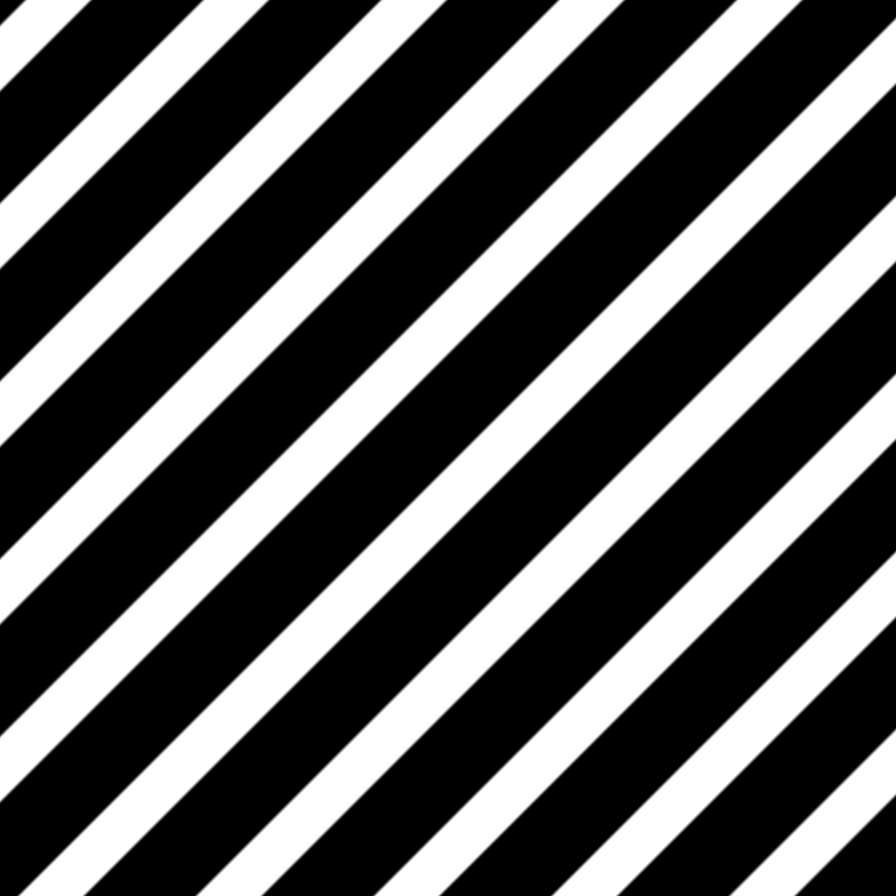
A WebGL 1 fragment shader for this pattern:

```glsl
precision highp float;
// Diagonal white stripes on black, rising to the right at 45 degrees.
// The sum of the distances from the left and top edges is folded into
// evenly spaced bands, each drawn with softly blurred borders.

uniform vec2 u_resolution;

// Distance along the axis to the centre line of the nearest stripe.
float stripeDistance(float position, float period) {
    return abs(fract(position / period + 0.5) - 0.5) * period;
}

void main() {
    vec2 uv = gl_FragCoord.xy / u_resolution;

    // Constant along each stripe, zero at the top left corner.
    float across = uv.x + 1.0 - uv.y;
    float dist = stripeDistance(across - 0.0651, 0.1984);

    // Soft border, never narrower than a pixel.
    float softness = max(0.0035, 1.0 / min(u_resolution.x, u_resolution.y));
    float halfWidth = 0.0365;
    float stripe = 1.0 - smoothstep(halfWidth - softness, halfWidth + softness, dist);

    gl_FragColor = vec4(vec3(stripe), 1.0);
}
```
